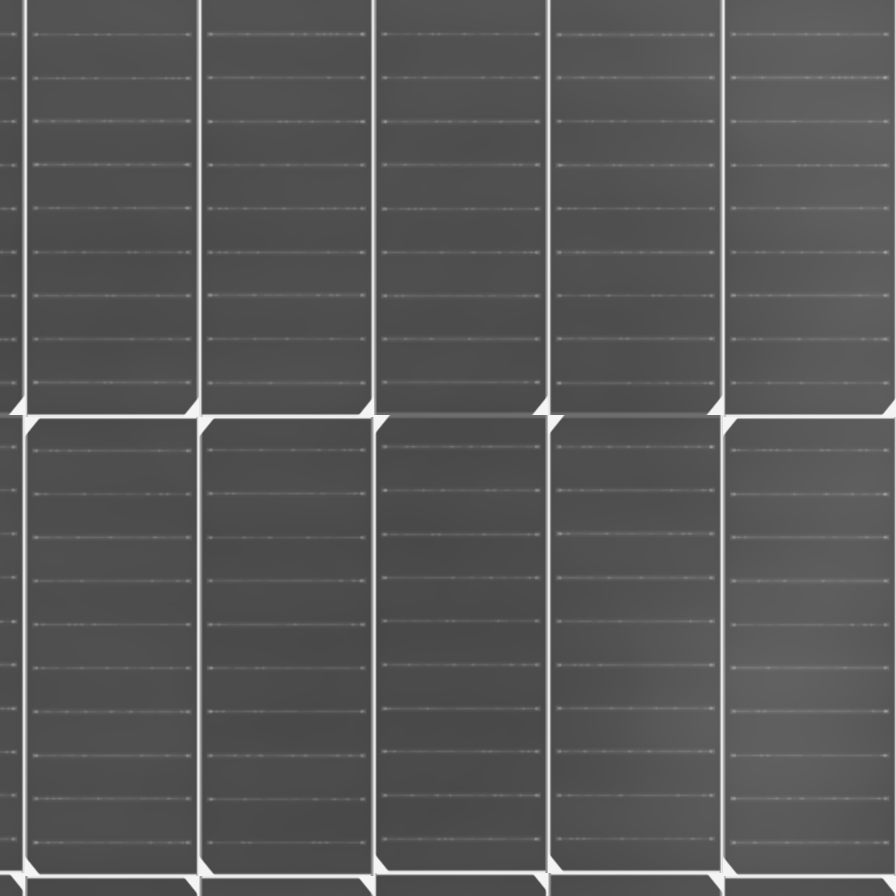
Give the GLSL for this texture, as a Shadertoy shader.

```glsl
// Grey solar panel: half-cut cells in a grid with pale seams and clipped corners.
// Each cell carries ten faint busbars with solder dots; alternate column pairs sit
// slightly higher in every other row. Layered sines and soft glows add a hazy sheen.

#define CELL vec2(0.1947, 0.5130)     // cell pitch across and up
#define ORIGIN vec2(0.0277, 0.0221)   // a seam crossing
#define SEAM_HALF vec2(0.0030, 0.0022)
#define CHAMFER vec2(0.0180, 0.0222)  // clipped corner, from seam centres
#define BAR_PITCH 0.0486
#define BAR_HALF 0.0011
#define BAR_INSET 0.0092
#define DOT_INSET 0.0130
#define RAISE 0.0038                  // lift of the displaced cells
#define SILICON 0.299
#define SHEET 0.925                   // white backing sheet
#define SOFTNESS 0.0021               // least width of an edge

float hash(vec2 p) {
    p = fract(p * vec2(0.1031, 0.1137));
    p += dot(p, p.yx + 33.33);
    return fract((p.x + p.y) * p.x * 91.7);
}

// Coverage of a band of the given half width, with soft edges.
float band(float d, float halfWidth, float edge) {
    return clamp((halfWidth - abs(d)) / edge + 0.5, 0.0, 1.0);
}

float glow(vec2 p, vec2 centre, vec2 size) {
    vec2 d = (p - centre) / size;
    return exp(-dot(d, d));
}

// Broad reflections and smudges across the glass.
float sheen(vec2 p) {
    float s = 0.074 * glow(p, vec2(0.97, 0.86), vec2(0.22, 0.32));
    s += 0.066 * glow(p, vec2(0.87, 0.18), vec2(0.15, 0.20));
    s += 0.038 * glow(p, vec2(1.02, 0.45), vec2(0.22, 0.22));
    s += 0.030 * glow(p, vec2(0.40, 1.05), vec2(0.65, 0.20));
    float amplitude = 0.007;
    vec2 q = p * 9.0;
    for (int i = 0; i < 4; i++) {
        q += 0.7 * sin(q.yx * 1.3 + vec2(1.7, 4.1));
        s += amplitude * sin(q.x + 1.2) * sin(q.y * 0.8);
        q = mat2(1.5, 0.9, -0.9, 1.5) * q;
        amplitude *= 0.55;
    }
    return s;
}

// Light added by the busbars; q is measured from the cell centre.
float busbars(vec2 q, vec2 cell, float edge) {
    float index = clamp(floor(q.y / BAR_PITCH), -5.0, 4.0) + 0.5;
    vec2 id = vec2(index + 41.0, cell.x + 17.0 * cell.y + 73.0);
    float dy = q.y - index * BAR_PITCH + 0.0010 * (hash(id) - 0.5);
    float span = band(q.x, 0.5 * CELL.x - BAR_INSET, edge);

    // Uneven segments: faint casing, brighter core, small solder points.
    float along = q.x * 140.0 + 5.0 * hash(id + 7.0);
    float segment = hash(vec2(floor(along) + 60.0, id.x * 3.0 + id.y));
    float core = band(dy, BAR_HALF, edge) * (0.040 + 0.055 * segment);
    float casing = band(dy, 0.0036, edge) * (0.008 + 0.022 * hash(id + 3.0));
    float point = band(fract(along) - 0.5, 0.16, edge * 140.0) * step(0.78, segment);
    core += 0.05 * point * band(dy, 0.0018, edge);

    float endX = abs(q.x) - (0.5 * CELL.x - DOT_INSET);
    float dotLight = band(length(vec2(endX, dy)), 0.0020, edge);
    float tail = band(endX - 0.0035, 0.0014, edge) * band(dy, 0.0030, edge);
    return span * (core + casing) + 0.13 * dotLight + 0.04 * tail;
}

void mainImage(out vec4 fragColor, in vec2 fragCoord) {
    float px = 1.0 / iResolution.y;
    float edge = max(px, SOFTNESS);
    vec2 p = fragCoord * px;

    // Cell layout; odd column pairs are lifted in even rows.
    vec2 grid = (p - ORIGIN) / CELL;
    float raised = mod(floor(floor(grid.x) * 0.5), 2.0);
    float closed = raised * mod(floor(grid.y + 0.5), 2.0);
    float lift = raised * (closed > 0.5 ? 0.0015 : RAISE);
    vec2 shifted = vec2(grid.x, grid.y - lift / CELL.y);
    vec2 cell = floor(shifted);
    vec2 q = (fract(shifted) - 0.5) * CELL;
    vec2 fromSeam = 0.5 * CELL - abs(q);

    // Silicon with slight cell-to-cell tone and darker rims.
    float tone = SILICON + sheen(p);
    tone += 0.012 * (hash(cell + 29.0) - 0.5);
    tone += 0.004 * sin(q.y * 61.0 + 4.0 * hash(cell + 11.0));
    tone -= 0.015 * exp(-min(fromSeam.x, fromSeam.y) / 0.006);
    float barLift = raised * (1.0 - mod(cell.y, 2.0)) * RAISE - lift;
    tone += busbars(q - vec2(0.0, barLift), cell, edge);

    // Horizontal seams: bright when open, dull where cells touch.
    float open = mix(SHEET, 0.43, closed);
    tone = mix(tone, 0.45, 0.5 * band(fromSeam.y, SEAM_HALF.y + 0.0014, edge));
    tone = mix(tone, open, band(fromSeam.y, SEAM_HALF.y, edge));

    // Vertical seams: grey ribbon with an off-centre pale strip.
    float seamColumn = floor(grid.x + 0.5);
    float dx = (grid.x - seamColumn) * CELL.x;
    float side = hash(vec2(seamColumn + 5.0, cell.y + 9.0)) < 0.5 ? -1.0 : 1.0;
    float strip = band(dx - side * 0.0008, 0.0014, edge);
    tone = mix(tone, mix(0.57, SHEET, strip), band(dx, SEAM_HALF.x, edge));

    // Clipped corners lie on one side of a cell, alternating by row.
    float cornerSide = mod(cell.y, 2.0) * 2.0 - 1.0;
    vec2 corner = vec2(0.5 * CELL.x - cornerSide * q.x, fromSeam.y) / CHAMFER;
    float clip = (1.0 - corner.x - corner.y) / length(1.0 / CHAMFER);
    tone = mix(tone, SHEET + 0.03, clamp(clip / edge + 0.5, 0.0, 1.0));

    fragColor = vec4(vec3(clamp(tone, 0.0, 1.0)), 1.0);
}
```
